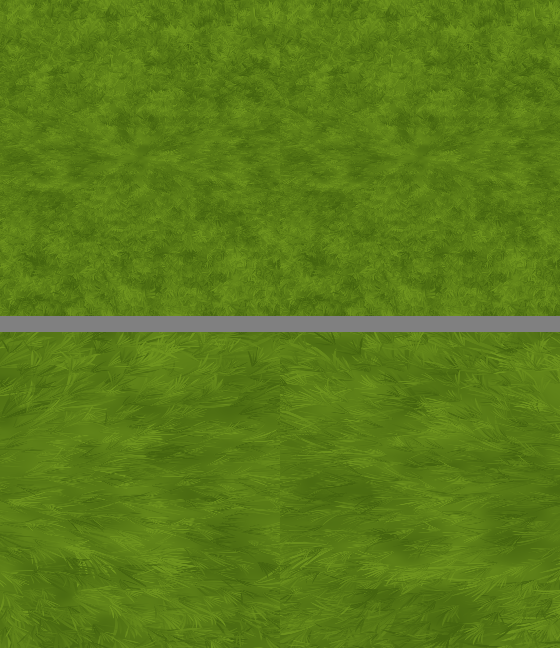
Top: the whole. Bottom: its middle third, enlarged.
Reproduce this texture procedurally as a Shadertoy shader.

```glsl
// Painted meadow grass: layered fans of blades, in a tile repeated side by side.

const vec2  REPEATS      = vec2(2.0, 1.0);      // tiles across and down
const vec3  SHADE_GREEN  = vec3(0.270, 0.395, 0.060);
const vec3  SUNLIT_GREEN = vec3(0.435, 0.580, 0.118);
const int   LAYERS       = 6;
const float FIRST_CELLS  = 10.0;   // tufts across a tile in the coarsest layer
const float CELLS_STEP   = 4.0;    // extra tufts across for each finer layer
const float SQUASH       = 4.0;    // flattening of the grass near the middle row
const float BLADES       = 8.0;    // blades in one fan
const float NARROW_FAN   = 0.45;   // half angle of fans at the middle row
const float WIDE_FAN     = 1.30;   // half angle of fans at top and bottom
const float OPACITY      = 0.85;
const float CLUMP_SCALE  = 20.0;
const float CLUMP_TONE   = 0.85;
const float TUFT_TONE    = 0.70;
const float BLADE_TONE   = 0.60;
const float TIP_LIGHT    = 0.30;

vec3 hash3(vec3 p) {
    p = fract(p * vec3(0.1031, 0.1030, 0.0973));
    p += dot(p, p.yxz + 33.33);
    return fract((p.xxy + p.yxx) * p.zyx);
}

float valueNoise(vec2 p) {
    vec2 i = floor(p), f = fract(p);
    f = f * f * (3.0 - 2.0 * f);
    float a = hash3(vec3(i, 91.0)).x;
    float b = hash3(vec3(i + vec2(1, 0), 91.0)).x;
    float c = hash3(vec3(i + vec2(0, 1), 91.0)).x;
    float d = hash3(vec3(i + vec2(1, 1), 91.0)).x;
    return mix(mix(a, b, f.x), mix(c, d, f.x), f.y);
}

// Light and dark patches, centred on one half
float clumpTone(vec2 ground) {
    float n = 0.65 * valueNoise(ground * CLUMP_SCALE + 40.0)
            + 0.35 * valueNoise(ground * CLUMP_SCALE * 2.3 + 80.0);
    return 0.5 + CLUMP_TONE * (n - 0.5);
}

// Returns tone and coverage of one fan of tapering, bent blades
vec2 tuft(vec2 offset, float heading, float fan, vec3 seed, float pixel) {
    float r = length(offset);
    if (r > 1.0) return vec2(0.0);
    vec2 axis = vec2(cos(heading), sin(heading));
    vec2 local = vec2(dot(offset, axis), dot(offset, vec2(-axis.y, axis.x)));
    float angle = atan(local.y, local.x + 1e-5) + (seed.y - 0.5) * 0.9 * r;
    if (abs(angle) > fan) return vec2(0.0);

    float slot = (angle / fan * 0.5 + 0.5) * BLADES;
    vec3 blade = hash3(vec3(floor(slot), seed.xz * 57.0 + 3.0));
    float reach = mix(0.50, 1.0, blade.x);
    float along = r / reach;
    float taper = 1.0 - along * along;
    float across = abs(2.0 * fract(slot) - 1.0);
    float inside = r * fan / BLADES * (taper - across);
    float cover = smoothstep(-0.6 * pixel, 0.6 * pixel, inside);
    cover *= smoothstep(0.0, 0.12, r) * (1.0 - smoothstep(0.9, 1.0, along));
    float tone = BLADE_TONE * (blade.y - 0.5) + TIP_LIGHT * (along - 0.5);
    return vec2(tone, cover);
}

void mainImage(out vec4 fragColor, in vec2 fragCoord) {
    // Position in the tile, flattened towards the middle row
    vec2 tile = fract(fragCoord / iResolution.xy * REPEATS);
    float tileWidth = iResolution.x / iResolution.y * REPEATS.y / REPEATS.x;
    vec2 ground = vec2((tile.x - 0.5) * tileWidth,
                       asinh(SQUASH * (tile.y - 0.5)) / 2.2);

    float tone = clumpTone(ground) - 0.08;

    // Fans of blades, coarse to fine
    for (int layer = 0; layer < LAYERS; layer++) {
        float density = (FIRST_CELLS + CELLS_STEP * float(layer)) / tileWidth;
        float pixel = density * REPEATS.y / iResolution.y;
        vec2 p = ground * density;
        for (int y = -1; y <= 1; y++)
        for (int x = -1; x <= 1; x++) {
            vec2 cell = floor(p) + vec2(x, y);
            vec3 place = hash3(vec3(cell + 200.0, float(layer) * 17.0 + 5.0));
            vec3 seed = hash3(vec3(cell + 300.0, float(layer) * 23.0 + 9.0));
            vec2 root = cell + 0.1 + 0.8 * place.xy;
            vec2 rootGround = root / density;

            // Blades lean outward from the tile centre
            float openness = smoothstep(0.0, 0.6, abs(rootGround.y));
            float heading = atan(rootGround.y, rootGround.x + 1e-5)
                          + (place.z - 0.5) * mix(0.5, 2.0, openness);
            float fan = mix(NARROW_FAN, WIDE_FAN, openness);

            vec2 blades = tuft(p - root, heading, fan, seed, pixel);
            float tuftTone = clumpTone(rootGround) + TUFT_TONE * (seed.x - 0.5);
            tone = mix(tone, tuftTone + blades.x, OPACITY * blades.y);
        }
    }

    vec3 color = mix(SHADE_GREEN, SUNLIT_GREEN, clamp(tone, 0.0, 1.0));
    fragColor = vec4(color, 1.0);
}
```
